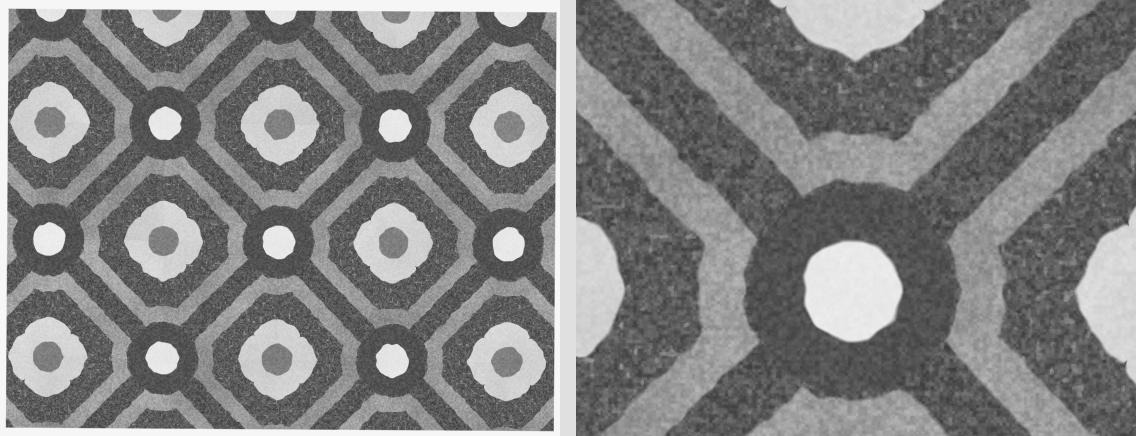
Left, the full canvas; right, a detail of the centre.
A WebGL 1 fragment shader for this pattern:

```glsl
precision mediump float;
// Worn cement tile floor: banded octagons holding four-petal flowers, with dots between them.

uniform vec2 u_resolution;

#define PITCH vec2(0.2051, 0.2096)  // flower-to-dot spacing, in canvas widths
#define ORIGIN vec2(0.4974, 0.3464) // centre of the middle dot
#define TILT 0.011                  // rotation of the floor
#define BAND_L1 vec2(0.698, 0.876)  // inner and outer diagonal sides of the band
#define BAND_CUT vec2(0.444, 0.311) // radii scooped from the band around each dot
#define DOT_R 0.142
#define EYE_R 0.131
#define PETAL vec3(0.276, 0.050, 0.018) // notch radius, bulge, tip
#define FRAME vec4(0.022, 0.188, 2.385, 1.784) // centre and half size of the print
#define GRAIN 0.24
#define WEAR 0.10
#define PAPER 0.965

float hash(vec2 p) {
  vec3 q = fract(vec3(p.xyx) * 0.1031);
  q += dot(q, q.yzx + 33.33);
  return fract((q.x + q.y) * q.z);
}

float noise(vec2 p) {
  vec2 i = floor(p), f = fract(p);
  f = f * f * (3.0 - 2.0 * f);
  float low = mix(hash(i), hash(i + vec2(1.0, 0.0)), f.x);
  float high = mix(hash(i + vec2(0.0, 1.0)), hash(i + 1.0), f.x);
  return mix(low, high, f.y);
}

vec2 rotate(vec2 p, float a) {
  float c = cos(a), s = sin(a);
  return vec2(c * p.x - s * p.y, s * p.x + c * p.y);
}

// Offset from the nearest point of the checkerboard lattice.
vec2 checkerLocal(vec2 p) {
  vec2 c = floor(vec2(p.x + p.y, p.x - p.y) * 0.5 + 0.5);
  return p - vec2(c.x + c.y, c.x - c.y);
}

// Octagon with diagonal sides and ends scooped by the dot circles.
float octagon(vec2 f, float dotDist, float side, float cut) {
  return max((abs(f.x) + abs(f.y) - side) * 0.7071, cut - dotDist);
}

float flower(vec2 f) {
  f = abs(f);
  float t = atan(min(f.x, f.y), max(f.x, f.y) + 0.0001) / 0.7854;
  float r = PETAL.x + PETAL.y * sqrt(max(1.0 - t * t, 0.0));
  r += PETAL.z * max(1.0 - 3.5 * t, 0.0);
  return length(f) - r;
}

float fill(float d, float soft) {
  return 1.0 - smoothstep(-soft, soft, d);
}

void main() {
  vec2 p = gl_FragCoord.xy / u_resolution.x - ORIGIN;
  vec2 g = rotate(p, TILT) / PITCH;
  float soft = max(0.8 / (u_resolution.x * PITCH.x), 0.007);

  // Slightly uneven edges
  vec2 base = g + 20.0;
  vec2 wobble = vec2(noise(base * 22.0), noise(base * 22.0 + 71.0)) - 0.5;
  vec2 w = g + wobble * 0.018;
  vec2 f = checkerLocal(w - vec2(1.0, 0.0));
  float dotDist = length(checkerLocal(w));

  // Surface variation: grain, pale flecks, patches and tile shades
  float grain = 0.65 * noise(base * 72.0) + 0.35 * hash(floor(base * 115.0)) - 0.5;
  float fleck = smoothstep(0.74, 0.95, noise(base * 48.0 + 13.0));
  float patches = noise(base * 3.0) + 0.5 * noise(base * 9.0) - 0.75;
  float tile = hash(floor(base)) - 0.5;

  // Dark ground, smoother around the dots
  float inside = fill(octagon(f, dotDist, BAND_L1.x, BAND_CUT.x), soft);
  float collar = fill(dotDist - BAND_CUT.y + 0.015, soft);
  float tone = 0.345 + 0.012 * inside - 0.025 * collar;
  tone += GRAIN * grain * (1.0 - 0.4 * collar);
  tone += fleck * mix(0.07, 0.14, inside) * (1.0 - 0.6 * collar);

  // Grey octagonal band
  float band = fill(octagon(f, dotDist, BAND_L1.y, BAND_CUT.y), soft) - inside;
  float bandTone = 0.60 + WEAR * (patches + 0.6 * tile) + 0.75 * GRAIN * grain;
  tone = mix(tone, bandTone, band);

  // Flower and its eye
  float petalTone = 0.825 + 0.4 * WEAR * (patches + tile) + 0.28 * GRAIN * grain;
  tone = mix(tone, petalTone, fill(flower(f), soft));
  float eyeTone = 0.51 + 0.4 * WEAR * patches + 0.5 * GRAIN * grain;
  tone = mix(tone, eyeTone, fill(length(f) - EYE_R, soft));

  // Pale dots
  float dotTone = 0.91 + 0.3 * WEAR * patches + 0.15 * GRAIN * grain;
  tone = mix(tone, dotTone, fill(dotDist - DOT_R, soft));

  // Paper margin
  vec2 edge = abs(rotate(p, 0.6 * TILT) / PITCH - FRAME.xy) - FRAME.zw;
  tone = mix(PAPER, tone, fill(max(edge.x, edge.y), soft));

  gl_FragColor = vec4(vec3(clamp(tone, 0.0, 1.0)), 1.0);
}
```
